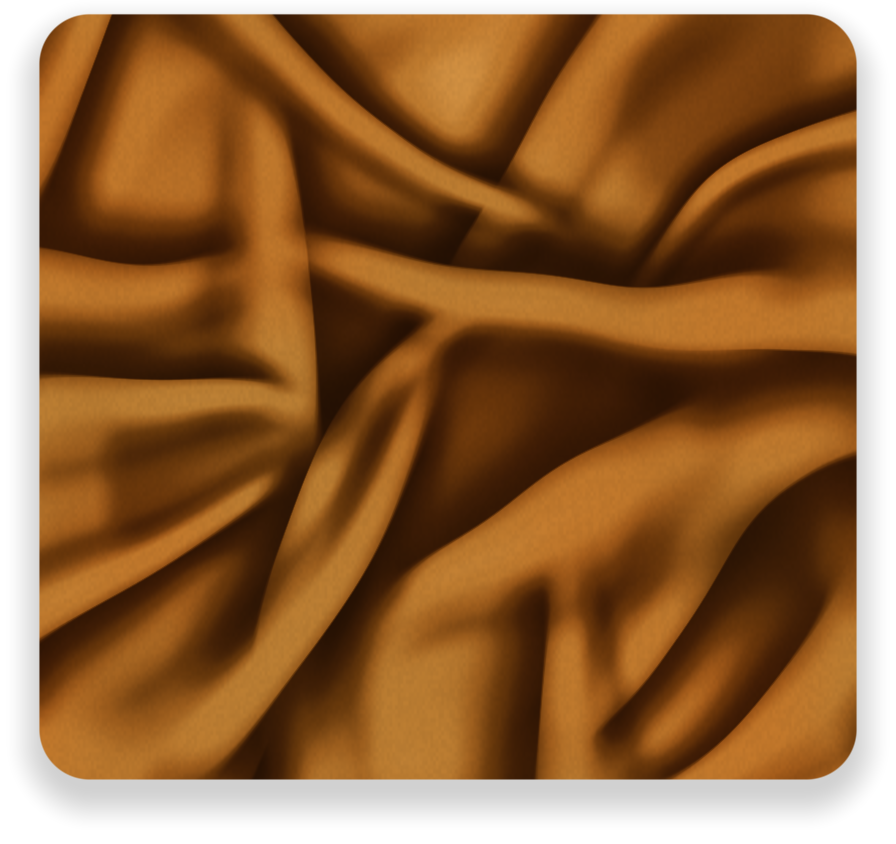
Give the GLSL for this texture, as a WebGL 1 fragment shader.

```glsl
precision highp float;

uniform vec2 u_resolution;

const vec3 DEEP   = vec3(0.14, 0.06, 0.01);
const vec3 SHADOW = vec3(0.24, 0.11, 0.02);
const vec3 BROWN  = vec3(0.40, 0.21, 0.04);
const vec3 AMBER  = vec3(0.62, 0.36, 0.11);
const vec3 GOLD   = vec3(0.73, 0.47, 0.18);
const vec3 SHEEN  = vec3(0.81, 0.56, 0.26);

const vec2 KNOT = vec2(0.53, 0.67);
const float FOLDS = 17.0;

float hash(vec2 p) {
  return fract(sin(dot(p, vec2(127.1, 311.7))) * 43758.55);
}

float noise(vec2 p) {
  vec2 i = floor(p), f = fract(p);
  f = f * f * f * (f * (f * 6.0 - 15.0) + 10.0);
  return mix(mix(hash(i), hash(i + vec2(1.0, 0.0)), f.x),
             mix(hash(i + vec2(0.0, 1.0)), hash(i + vec2(1.0)), f.x), f.y);
}

vec2 turn(vec2 v, float a) {
  float c = cos(a), s = sin(a);
  return vec2(c * v.x - s * v.y, s * v.x + c * v.y);
}

float roundedBox(vec2 p, vec2 halfSize, float radius) {
  vec2 q = abs(p) - halfSize + radius;
  return length(max(q, 0.0)) + min(max(q.x, q.y), 0.0) - radius;
}

// Broad, soft undulation of the loose cloth
float looseCloth(vec2 p) {
  vec2 q = turn(p, -0.8) * vec2(3.2, 7.0);
  q += 1.2 * vec2(noise(p * 4.0 + 3.0), noise(p * 4.0 + 17.0));
  float waves = 0.7 * noise(q) + 0.3 * noise(q * 1.9 + 8.0);
  float hollow = smoothstep(0.55, 0.85, noise(p * 5.0 + 31.0));
  return (0.77 + 0.7 * (waves - 0.5)) * (1.0 - 0.4 * hollow);
}

// Lays one rounded flap over the cloth: crisp edge, dropped shade, soft back
float addFold(float light, vec2 p, vec2 centre, vec2 dir,
              float len, float width, float bend, float side) {
  vec2 d = p - centre;
  float along = dot(d, dir);
  float across = side * dot(d, vec2(-dir.y, dir.x)) + bend * along * along;
  float reach = abs(along) / len;
  float presence = 1.0 - smoothstep(0.6, 1.0, reach);
  float w = width * mix(1.15, 0.5, smoothstep(-len, len, along));
  float x = across / w;

  float shade = smoothstep(-1.5, 0.0, x) * (1.0 - smoothstep(0.2, 0.8, x));
  light *= 1.0 - 0.8 * shade * presence;
  float fromValley = (x - 1.6) / 0.4;
  light *= 1.0 - 0.35 * exp(-fromValley * fromValley) * presence;

  float softness = mix(0.0016, 0.022, pow(min(reach, 1.0), 3.0));
  float cover = smoothstep(-softness, softness, across)
              * (1.0 - smoothstep(0.7, 1.5, x)) * presence;
  float curve = sin(3.1416 * clamp(x * 0.65 + 0.13, 0.0, 1.0));
  float flap = 0.34 + 0.52 * curve + 0.18 * (noise(p * 9.0 + centre * 40.0) - 0.5);
  return mix(light, flap, cover);
}

vec3 clothColor(float light) {
  vec3 c = mix(DEEP, SHADOW, smoothstep(0.0, 0.22, light));
  c = mix(c, BROWN, smoothstep(0.18, 0.44, light));
  c = mix(c, AMBER, smoothstep(0.40, 0.68, light));
  c = mix(c, GOLD, smoothstep(0.62, 0.84, light));
  return mix(c, SHEEN, smoothstep(0.86, 1.08, light));
}

vec3 drapery(vec2 p) {
  vec2 bent = p + 0.07 * (vec2(noise(p * 4.5), noise(p * 4.5 + 50.0)) - 0.5);
  float light = looseCloth(p);

  // Two folds in three run to the knot, the third crosses them
  for (float i = 0.0; i < FOLDS; i++) {
    vec2 centre = fract(vec2(0.755, 0.570) * i + vec2(0.31, 0.12));
    centre = vec2(0.04, 0.06) + centre * vec2(0.92, 0.87);
    float crossing = step(1.5, mod(i, 3.0));
    float swing = 0.7 * (hash(vec2(i, 1.0)) - 0.5) + 1.571 * crossing;
    vec2 dir = turn(normalize(KNOT - centre + 0.001), swing);
    float len = mix(0.20, 0.36, hash(vec2(i, 2.0)));
    float width = mix(0.045, 0.095, hash(vec2(i, 3.0)));
    float bend = 1.8 * (hash(vec2(i, 4.0)) - 0.5);
    float side = hash(vec2(i, 5.0)) < 0.5 ? -1.0 : 1.0;
    light = addFold(light, bent, centre, dir, len, width, bend, side);
  }

  // Fine weave and a slight drift of hue
  float weave = noise(p * vec2(330.0, 210.0)) - 0.5;
  vec3 color = clothColor(light) * (1.0 + 0.05 * weave);
  return color * mix(vec3(1.03, 0.96, 0.86), vec3(0.98, 1.03, 1.08), noise(p * 6.0 + 70.0));
}

void main() {
  vec2 p = gl_FragCoord.xy / u_resolution.x;
  vec2 fromCentre = p - vec2(0.5, 0.499);
  vec2 cardSize = vec2(0.456, 0.427);

  // White page, drop shadow, then the rounded swatch
  float shadow = roundedBox(fromCentre + vec2(0.0, 0.02), cardSize, 0.06);
  vec3 color = vec3(1.0 - 0.18 * (1.0 - smoothstep(-0.012, 0.04, shadow)));
  float card = roundedBox(fromCentre, cardSize, 0.056);
  color = mix(drapery(p), color, smoothstep(-0.0012, 0.0012, card));
  gl_FragColor = vec4(color, 1.0);
}
```
